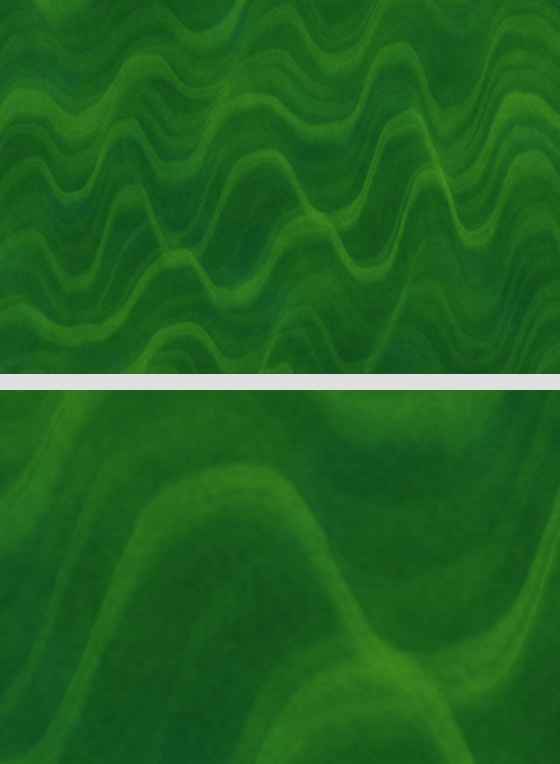
Top, the full canvas; bottom, a detail of the centre.
A WebGL 2 fragment shader for this background:

```glsl
#version 300 es
precision highp float;
// Rising green ribbons that ripple in nested waves over a mottled, grainy ground.

#define RIBBONS 30
#define SPACING 0.062
#define SLOPE 0.28
#define PERIOD 0.335
#define WAVE_HEIGHT 0.088
#define RIBBON_WIDTH 0.031
#define RIBBON_GAIN 0.52
#define GLOW_TONE 0.86
#define GROUND_TONE 0.14
#define MOTTLE 0.64
#define GRAIN 0.092

uniform vec2 u_resolution;
out vec4 fragColor;

const float TAU = 6.2831853;
const vec3 DARK_GREEN = vec3(0.065, 0.305, 0.100);
const vec3 LEAF_GREEN = vec3(0.140, 0.430, 0.110);
const vec3 LIME_GREEN = vec3(0.280, 0.570, 0.125);
const vec3 TEAL_TINT = vec3(-0.010, 0.010, 0.042);

float hash(vec2 p) {
    return fract(sin(dot(p, vec2(127.1, 311.7))) * 43758.5453);
}

float noise(vec2 p) {
    vec2 cell = floor(p), f = fract(p);
    f = f * f * (3.0 - 2.0 * f);
    float low = mix(hash(cell), hash(cell + vec2(1, 0)), f.x);
    float high = mix(hash(cell + vec2(0, 1)), hash(cell + vec2(1, 1)), f.x);
    return mix(low, high, f.y);
}

float fbm(vec2 p) {
    float sum = 0.0, gain = 0.5;
    for (int i = 0; i < 4; i++) {
        sum += gain * noise(p);
        p = mat2(1.6, 1.2, -1.2, 1.6) * p + 7.3;
        gain *= 0.5;
    }
    return sum / 0.9375;
}

// Height of a ribbon's centre line; close levels share nearly the same wave.
float ribbonHeight(float x, float level) {
    float drift = noise(vec2(x * 2.0, level * 2.6 + 5.0)) - 0.5;
    float swell = 0.45 + 1.1 * noise(vec2(x * 2.6 + 9.0, level * 4.0));
    float phase = TAU * x / PERIOD + 4.2 * drift + 1.2 * level;
    float wave = sin(phase) + 0.10 * sin(3.0 * phase);
    float bend = noise(vec2(x * 6.0, level * 5.0 + 31.0)) - 0.5;
    return level + SLOPE * x + WAVE_HEIGHT * swell * wave + 0.06 * bend;
}

// Brightness of one ribbon: frayed edges, fine strands and a soft halo.
float ribbon(vec2 p, float id) {
    float level = -0.62 + SPACING * (id + 0.7 * hash(vec2(id, 3.0)));
    float major = step(0.66, fract(id / 3.0 + 0.1));
    float width = RIBBON_WIDTH * mix(0.70, 1.05, major)
                * (0.50 + 0.9 * noise(vec2(p.x * 6.0, id * 7.1)));
    float fray = 0.022 * (fbm(p * 20.0 + id * 3.7) - 0.5);
    float d = p.y - ribbonHeight(p.x, level) + fray;

    float body = smoothstep(-width * 1.5, -width * 0.3, d)
               * (1.0 - smoothstep(width * 0.55, width, d));
    float halo = exp(-d * d / (5.0 * width * width));
    float strands = noise(vec2(p.x * 7.0 + id * 13.0, d * 120.0));
    float fade = smoothstep(0.10, 0.85, noise(vec2(p.x * 3.2 + id * 5.3, id * 1.9)));
    float strength = mix(0.42, 0.90, major) * (0.28 + 0.85 * fade);
    return strength * (body * (0.65 + 0.42 * strands) + 0.20 * halo);
}

void main() {
    vec2 p = gl_FragCoord.xy / u_resolution.y;

    // Overlapping ribbons build up like thin glazes.
    float uncovered = 1.0;
    for (int i = 0; i < RIBBONS; i++) {
        uncovered *= 1.0 - RIBBON_GAIN * min(ribbon(p, float(i)), 1.0);
    }
    float glow = 1.0 - uncovered;

    // Cloudy ground and fine brush grain.
    float cloud = fbm(p * 5.0 + 2.0) - 0.5;
    float brush = fbm(p * vec2(26.0, 20.0) + 40.0) - 0.5;
    float grain = noise(p * 240.0) + noise(p * 130.0 + 17.0) - 1.0;
    float tone = GROUND_TONE + GLOW_TONE * glow
               + MOTTLE * (0.65 * cloud + 0.30 * brush) + GRAIN * grain;
    tone -= 0.06 * smoothstep(0.25, 0.0, p.y);
    tone = clamp(tone, 0.0, 1.0);

    vec3 color = mix(DARK_GREEN, LEAF_GREEN, min(tone * 2.0, 1.0));
    color = mix(color, LIME_GREEN, max(tone * 2.0 - 1.0, 0.0));

    // Cool patches show only between ribbons.
    float cool = smoothstep(0.50, 0.85, fbm(p * 6.5 + 60.0)) * uncovered;
    fragColor = vec4(color + TEAL_TINT * cool, 1.0);
}
```
